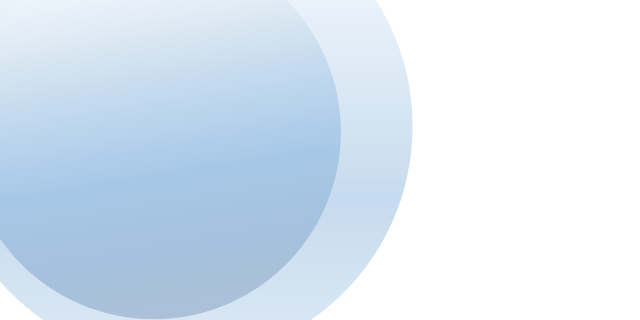
Give the GLSL for this background, as a Shadertoy shader.

```glsl
// Two overlapping pale blue discs with soft gradients on white.

float ramp(float start, float end, float x) {
    return clamp((x - start) / (end - start), 0.0, 1.0);
}

// Antialiased coverage of a disc, in units of the canvas height
float disc(vec2 p, vec2 center, float radius) {
    return clamp(0.5 - (length(p - center) - radius) * iResolution.y, 0.0, 1.0);
}

// Vertical gradient, t runs from top to bottom
vec3 outerGradient(float t) {
    vec3 color = vec3(0.918, 0.947, 0.978);
    color = mix(color, vec3(0.847, 0.906, 0.953), ramp(0.0, 0.31, t));
    color = mix(color, vec3(0.796, 0.867, 0.935), ramp(0.31, 0.55, t));
    color = mix(color, vec3(0.773, 0.859, 0.941), ramp(0.55, 0.61, t));
    color = mix(color, vec3(0.796, 0.867, 0.937), ramp(0.61, 0.71, t));
    return mix(color, vec3(0.847, 0.904, 0.955), ramp(0.71, 1.0, t));
}

// Slightly tilted gradient, from near white through sky blue to grey blue
vec3 innerGradient(float t) {
    vec3 color = vec3(0.935, 0.962, 0.988);
    color = mix(color, vec3(0.878, 0.922, 0.957), ramp(0.0, 0.143, t));
    color = mix(color, vec3(0.804, 0.873, 0.934), ramp(0.143, 0.30, t));
    color = mix(color, vec3(0.773, 0.857, 0.939), ramp(0.30, 0.355, t));
    color = mix(color, vec3(0.653, 0.786, 0.908), ramp(0.355, 0.625, t));
    color = mix(color, vec3(0.645, 0.757, 0.867), ramp(0.625, 0.86, t));
    return mix(color, vec3(0.675, 0.753, 0.851), ramp(0.86, 1.075, t));
}

void mainImage(out vec4 fragColor, in vec2 fragCoord) {
    vec2 p = fragCoord / iResolution.y;
    float depth = 1.0 - p.y;

    vec3 color = vec3(1.0);
    color = mix(color, outerGradient(depth), disc(p, vec2(0.5534, 0.6055), 0.7357));
    color = mix(color, innerGradient(depth + 0.16 * p.x), disc(p, vec2(0.4805, 0.5872), 0.5846));

    fragColor = vec4(color, 1.0);
}
```
